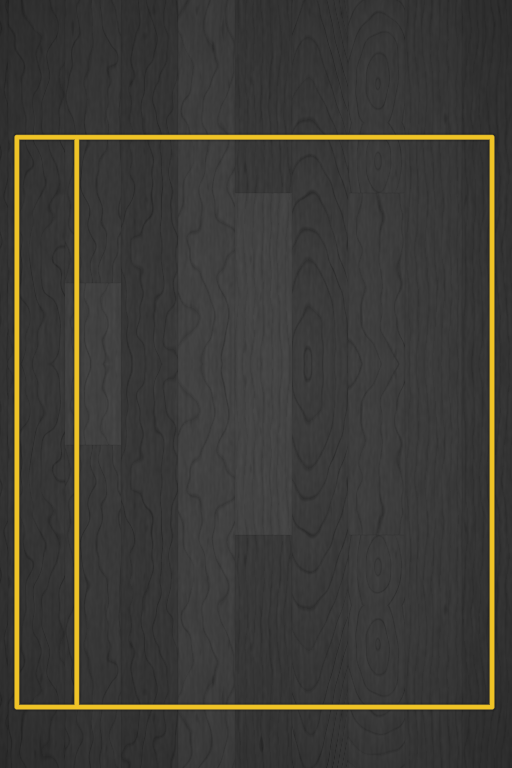
This texture is drawn by a Shadertoy shader. Its source:

```glsl
// Dark mirrored wood planks behind a thin yellow frame with a left divider.

vec2 hashGradient(vec2 cell) {
    cell = vec2(dot(cell, vec2(127.1, 311.7)), dot(cell, vec2(269.5, 183.3)));
    return 2.0 * fract(sin(cell) * 43758.5) - 1.0;
}

float gradientNoise(vec2 p) {
    vec2 i = floor(p), f = fract(p), u = f * f * (3.0 - 2.0 * f);
    vec2 e = vec2(0, 1);
    return mix(mix(dot(hashGradient(i), f), dot(hashGradient(i + e.yx), f - e.yx), u.x),
               mix(dot(hashGradient(i + e), f - e), dot(hashGradient(i + e.yy), f - e.yy), u.x), u.y);
}

float segmentDistance(vec2 p, vec2 a, vec2 b) {
    vec2 ab = b - a;
    return length(p - a - ab * clamp(dot(p - a, ab) / dot(ab, ab), 0.0, 1.0));
}

// Growth-ring field; q.y is the distance from the mirror axis, s runs across the plank.
float ringField(vec2 q, float s, int plank, bool inner, float seed) {
    float warp = gradientNoise(vec2(q.x * 11.0 + seed, q.y * 7.0))
               + 0.35 * gradientNoise(vec2(q.x * 32.0, q.y * 24.0 + seed));
    if (plank == 5) {
        float dx = (q.x - 0.603) * (1.0 + 4.0 * q.y * q.y);
        return length(vec2(dx / 0.022, q.y / 0.075)) + 0.75 * warp;
    }
    if (plank == 6 && !inner) {
        vec2 knotSize = vec2(0.017, 0.042);
        float near = length((q - vec2(0.738, 0.398)) / knotSize);
        float far = length((q - vec2(0.738, 0.545)) / knotSize);
        return min(near, far) + 0.8 * warp;
    }
    if (plank == 6) return s * 2.6 - 0.9 * exp(-q.y * q.y * 260.0) + 1.6 * warp;
    if (plank == 3) {
        float swirl = exp(-pow((q.y - 0.245) / 0.045, 2.0));
        return s * 3.0 + 0.35 * cos(q.y * 38.0) + 1.3 * swirl * (1.0 - s) + 1.3 * warp;
    }
    if (plank == 4 || plank >= 7) return s * 7.0 + 1.1 * warp;
    return s * 3.5 + 2.0 * warp;
}

vec3 wood(vec2 p) {
    vec2 q = vec2(p.x, abs(p.y - 0.789));
    float across = (q.x - 0.0156) / 0.1108;
    int plank = int(floor(across));
    float s = fract(across);

    // Board joints, symmetric about the mirror axis
    float joint = plank == 1 ? 0.158 : (plank == 4 || plank == 6) ? 0.334 : 9.0;
    bool inner = q.y < joint;
    float seed = float(plank) * 17.3 + (inner ? 0.0 : 7.7);

    // Base tone of each plank
    float tones[10] = float[10](0.215, 0.222, 0.228, 0.212, 0.247,
                                0.256, 0.222, 0.238, 0.235, 0.22);
    float tone = tones[clamp(plank + 1, 0, 9)];
    if (plank == 1 && inner) tone += 0.028;
    if (plank == 4 && !inner) tone -= 0.038;

    // Ring lines, with a soft ramp between them
    float phase = fract(ringField(q, s, plank, inner, seed)) - 0.5;
    bool straight = plank == 4 || plank >= 7;
    float line = 1.0 - smoothstep(0.0, straight ? 0.25 : 0.11, abs(phase));
    float strength = 0.6 + 0.8 * gradientNoise(q * vec2(20.0, 9.0) + seed);
    tone -= (straight ? 0.025 : 0.045) * line * strength;
    tone += 0.012 * sign(phase) * (0.5 - abs(phase));

    // Fibres and short dark pores
    tone += 0.026 * gradientNoise(vec2(q.x * 150.0, q.y * 14.0 + seed));
    tone += 0.018 * gradientNoise(vec2(q.x * 230.0 + seed, q.y * 70.0));
    float pores = gradientNoise(vec2(q.x * 95.0, q.y * 22.0 - seed));
    tone -= 0.035 * smoothstep(0.36, 0.6, pores);

    // Seams
    float seam = min(min(s, 1.0 - s) * 0.1108, abs(q.y - joint));
    tone -= 0.014 * (1.0 - smoothstep(0.0, 0.003, seam));
    return vec3(tone);
}

void mainImage(out vec4 fragColor, in vec2 fragCoord) {
    vec2 uv = fragCoord / iResolution.xy;
    vec2 p = uv * vec2(1.0, 1.5);
    float pixel = 1.0 / iResolution.x;

    // Wood darkening toward the corners
    vec2 fromCentre = uv - 0.5;
    vec3 colour = wood(p) * (1.06 - 0.55 * dot(fromCentre, fromCentre));

    // Frame and divider
    vec2 low = vec2(0.033, 0.119), high = vec2(0.961, 1.232);
    float d = segmentDistance(p, low, vec2(high.x, low.y));
    d = min(d, segmentDistance(p, vec2(low.x, high.y), high));
    d = min(d, segmentDistance(p, low, vec2(low.x, high.y)));
    d = min(d, segmentDistance(p, vec2(high.x, low.y), high));
    d = min(d, segmentDistance(p, vec2(0.150, low.y), vec2(0.150, high.y)));

    // Soft shadow, then a yellow core with olive rims
    colour *= 1.0 - 0.25 * (1.0 - smoothstep(0.004, 0.011, d));
    vec3 gold = mix(vec3(0.94, 0.77, 0.15), vec3(0.57, 0.48, 0.18), smoothstep(0.0028, 0.0055, d));
    float cover = 1.0 - smoothstep(-0.5 * pixel, 0.5 * pixel, d - 0.0052);
    fragColor = vec4(mix(colour, gold, cover), 1.0);
}
```
